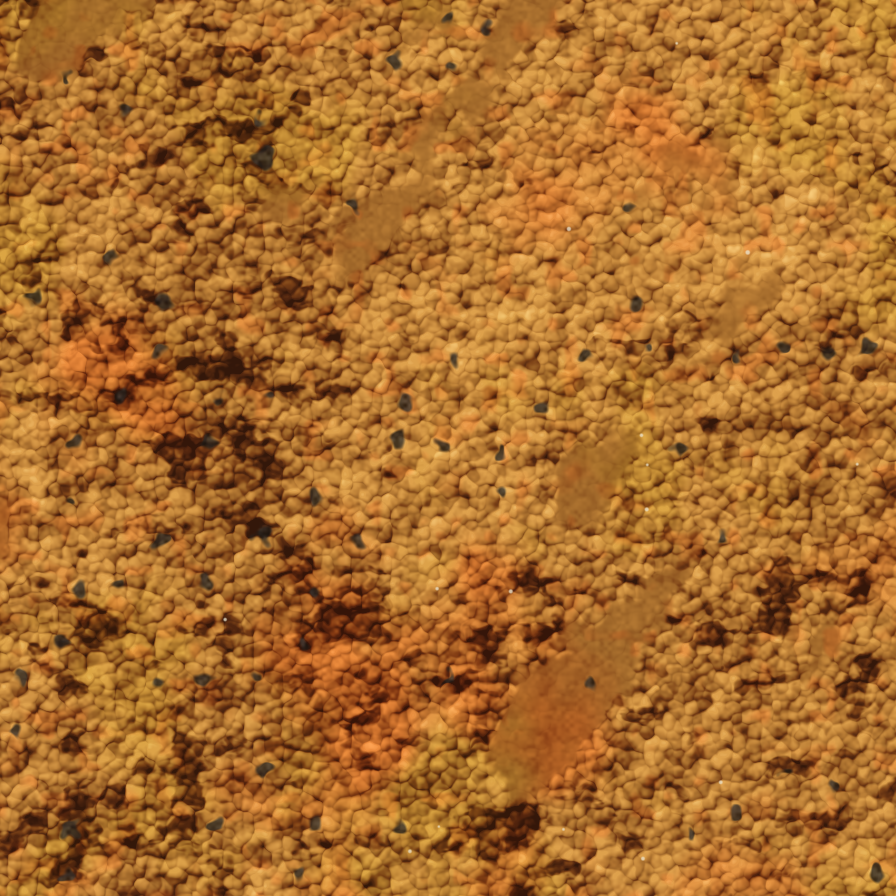
A WebGL 1 fragment shader for this texture:

```glsl
precision highp float;
uniform vec2 u_resolution;

const vec2 LIGHT = vec2(-0.42, 0.91);
const vec3 PIT = vec3(0.20, 0.09, 0.04);
const vec3 UMBER = vec3(0.32, 0.15, 0.06);
const vec3 RUST = vec3(0.49, 0.26, 0.09);
const vec3 OCHRE = vec3(0.62, 0.40, 0.16);
const vec3 GOLD = vec3(0.75, 0.51, 0.22);
const vec3 SAND = vec3(0.87, 0.63, 0.30);
const vec3 CREAM = vec3(0.97, 0.79, 0.47);
const vec3 MINERAL = vec3(0.17, 0.15, 0.13);

float hash(vec2 p) {
  return fract(sin(dot(p, vec2(127.1, 311.7))) * 43758.5453);
}

vec2 hash2(vec2 p) {
  return vec2(hash(p), hash(p + 57.3));
}

float noise(vec2 p) {
  vec2 i = floor(p);
  vec2 f = fract(p);
  f = f * f * (3.0 - 2.0 * f);
  return mix(mix(hash(i), hash(i + vec2(1.0, 0.0)), f.x),
             mix(hash(i + vec2(0.0, 1.0)), hash(i + 1.0), f.x), f.y);
}

float fbm(vec2 p) {
  float sum = 0.0;
  float gain = 0.53;
  for (int i = 0; i < 4; i++) {
    sum += gain * noise(p);
    p = mat2(1.6, 1.2, -1.2, 1.6) * p + 11.7;
    gain *= 0.5;
  }
  return sum;
}

// Soft cellular lumps: x is height, y is the tone of the lump
vec2 grains(vec2 p) {
  vec2 cell = floor(p);
  float total = 0.0;
  float tone = 0.0;
  for (int y = -1; y <= 1; y++) {
    for (int x = -1; x <= 1; x++) {
      vec2 id = cell + vec2(float(x), float(y));
      vec2 d = id + hash2(id) - p;
      float weight = exp(-12.0 * dot(d, d));
      total += weight;
      tone += weight * hash(id + 91.7);
    }
  }
  return vec2(log(total + 1e-6) / 12.0, tone / (total + 1e-6));
}

// Side light, gaps and tone of one layer of lumps
float relief(vec2 p, float slope, float gap, float tone) {
  vec2 here = grains(p);
  float ahead = grains(p + LIGHT * 0.27).x;
  return slope * (here.x - ahead) + gap * (here.x + 0.12) + tone * (here.y - 0.5);
}

// Side light on a rough fractal surface
float roughness(vec2 p) {
  return fbm(p) - fbm(p + LIGHT * 0.4);
}

// Sparse spots, at most one per cell
float specks(vec2 p, float share, float radius, float edge) {
  vec2 id = floor(p);
  vec2 d = fract(p) - 0.3 - 0.4 * hash2(id);
  float size = radius * (0.6 + 0.6 * hash(id + 7.9));
  float present = step(hash(id + 23.1), share);
  return present * (1.0 - smoothstep(size - edge, size + edge, length(d)));
}

// Colour ramp over a tone in standard deviations
vec3 rockRamp(float t) {
  vec3 c = mix(PIT, UMBER, smoothstep(-2.9, -1.95, t));
  c = mix(c, RUST, clamp((t + 1.95) / 0.75, 0.0, 1.0));
  c = mix(c, OCHRE, clamp((t + 1.2) / 0.68, 0.0, 1.0));
  c = mix(c, GOLD, clamp((t + 0.52) / 0.77, 0.0, 1.0));
  c = mix(c, SAND, clamp((t - 0.25) / 0.98, 0.0, 1.0));
  return mix(c, CREAM, clamp((t - 1.5) / 1.3, 0.0, 1.0));
}

void main() {
  vec2 p = gl_FragCoord.xy / u_resolution.y;
  vec2 warp = vec2(noise(p * 90.0), noise(p * 90.0 + 31.0)) - 0.5;
  vec2 q = p + warp * 0.006;
  float broad = fbm(p * 4.0 + 3.0) - 0.5;
  float fine = noise(p * 210.0) - 0.5;

  // Crumbly surface lit from above
  float tone = 0.22 + 1.7 * broad + 0.9 * fine;
  tone += relief(q * 92.0, 2.5, 1.3, 1.3);
  tone += relief(q * vec2(44.0, 50.0) + 9.0, 1.3, 0.7, 0.9);
  tone += 2.4 * roughness(q * vec2(22.0, 27.0) + 60.0);

  // Shadowed hollows below small ledges
  float hollow = fbm(q * vec2(24.0, 34.0) + 40.0) + 0.4 * broad;
  tone -= 1.6 * (1.0 - smoothstep(0.22, 0.34, hollow));

  // Smooth worn faces, stretched along a rising diagonal
  vec2 along = vec2(dot(p, vec2(0.6, 0.8)), dot(p, vec2(-0.8, 0.6)));
  float face = fbm(along * vec2(3.6, 8.0) + 29.0) + 0.16 * (fbm(q * 30.0) - 0.5);
  float worn = smoothstep(0.62, 0.68, face);
  float streak = noise(along * vec2(30.0, 95.0)) - 0.5;
  float faceTone = -0.4 + 1.2 * broad + 0.4 * streak + 0.4 * fine;
  tone = mix(tone, faceTone, worn * 0.88);

  // Iron red and yellow staining
  vec3 color = rockRamp(tone);
  float red = smoothstep(0.58, 0.76, fbm(p * 5.0 + 70.0));
  float yellow = smoothstep(0.5, 0.7, fbm(p * 7.0 + 120.0));
  float grainRed = smoothstep(0.6, 0.95, noise(q * 55.0 + 5.0));
  color *= mix(vec3(1.0), vec3(1.06, 0.86, 0.78), max(red, 0.6 * grainRed));
  color *= mix(vec3(1.0), vec3(0.99, 1.03, 0.88), yellow * (1.0 - red));

  // Dark mineral spots and rare pale glints
  float mineral = specks(q * 19.0 + 0.12 * warp, 0.17, 0.15, 0.05);
  color = mix(color, MINERAL + 0.15 * fine, 0.8 * mineral);
  float glint = specks(p * 34.0, 0.008, 0.07, 0.04);
  color = mix(color, vec3(0.92, 0.88, 0.78), 0.8 * glint);

  gl_FragColor = vec4(clamp(color, 0.0, 1.0), 1.0);
}
```
